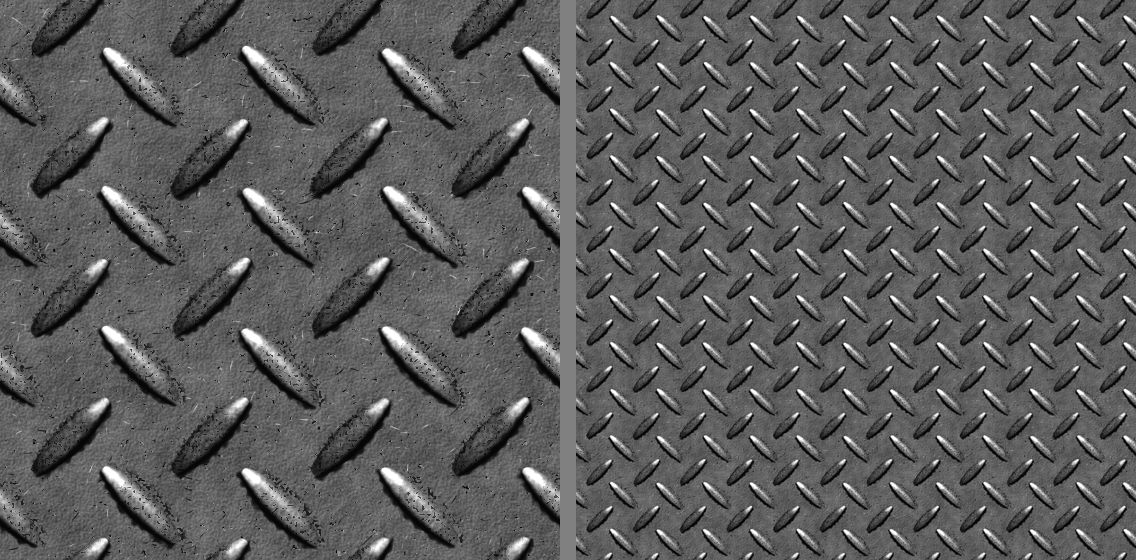
Left, the tile; right, the same tile 3 across and 3 down.
This texture is drawn by a three.js fragment shader. Its source:

```glsl
varying vec2 vUv;

float hash(vec2 p) {
  vec3 q = fract(vec3(p.xyx) * 0.1031);
  q += dot(q, q.yzx + 33.33);
  return fract((q.x + q.y) * q.z);
}

float bell(float x) { return exp(-x * x); }

// Gradient noise that wraps after n lattice cells
float corner(vec2 cell, vec2 offset, float n) {
  float angle = 6.2832 * hash(mod(cell, n) + n);
  return dot(vec2(cos(angle), sin(angle)), offset);
}

float noise(vec2 uv, float n) {
  vec2 p = uv * n, i = floor(p), f = p - i;
  vec2 u = f * f * f * (f * (f * 6.0 - 15.0) + 10.0);
  vec2 e = vec2(1.0, 0.0);
  return mix(mix(corner(i, f, n), corner(i + e, f - e, n), u.x),
             mix(corner(i + e.yx, f - e.yx, n), corner(i + e.xx, f - e.xx, n), u.x), u.y);
}

// Relief lit from the upper left
float emboss(vec2 uv, float n) {
  return noise(uv, n) - noise(uv + vec2(-0.35, 0.35) / n, n);
}

float vesica(vec2 p, float halfLength, float offset) {
  p = abs(p);
  float radius = length(vec2(halfLength, offset));
  return (p.x - halfLength) * offset > p.y * halfLength
    ? length(p - vec2(halfLength, 0.0))
    : length(p + vec2(0.0, offset)) - radius;
}

// Small ragged pits with a lit rim
float pits(vec2 uv) {
  float sum = 0.0;
  for (int k = 0; k < 3; k++) {
    float n = 26.0 + 19.0 * float(k);
    vec2 id = mod(floor(uv * n), n);
    vec2 seed = vec2(hash(id + 3.0 + n), hash(id + 71.0 + n));
    vec2 q = fract(uv * n) - 0.5 - (seed - 0.5) * 0.4;
    q += 0.22 * vec2(noise(uv, 130.0), noise(uv, 170.0));
    q = vec2(q.x + (seed.x - 0.5) * q.y, q.y * (0.8 + 1.6 * seed.y));
    float size = 0.03 + 0.15 * seed.x * seed.y;
    float here = step(0.74, hash(id + 19.0));
    float hole = 1.0 - smoothstep(size * 0.4, size + 0.05, length(q));
    float rim = 1.0 - smoothstep(size * 0.4, size + 0.05, length(q + vec2(-0.08, 0.08)));
    sum += here * (0.2 * rim * (1.0 - hole) - 0.32 * hole);
  }
  return sum;
}

// Short curved scratches, some light and some dark
float scratches(vec2 uv) {
  float sum = 0.0;
  for (int k = 0; k < 5; k++) {
    float n = 7.0 + 3.0 * float(k);
    vec2 id = mod(floor(uv * n), n);
    vec2 seed = vec2(hash(id + 11.0 * n), hash(id + 47.0 + n));
    vec2 q = fract(uv * n) - 0.5 - (seed - 0.5) * 0.3;
    float angle = 0.5 + 2.2 * (seed.x - 0.5), c = cos(angle), s = sin(angle);
    q = vec2(c * q.x + s * q.y, c * q.y - s * q.x);
    q.y += (seed.y - 0.5) * 2.0 * q.x * q.x;
    float line = 1.0 - smoothstep(0.0004, 0.0018, abs(q.y) / n);
    line *= 1.0 - smoothstep(0.08, 0.26, abs(q.x));
    line *= smoothstep(-0.15, 0.15, noise(uv, 70.0)) * step(0.65, hash(id + 5.0 * n));
    sum += line * (seed.y > 0.45 ? 0.26 : -0.22);
  }
  return sum;
}

// One lattice of raised lugs; bright is 1 for those leaning left, 0 for right
float addLugs(float tone, vec2 uv, vec2 centre, float bright) {
  vec2 p = uv * 4.0 - centre;
  vec2 id = mod(floor(p + 0.5), 4.0) + 13.0 * bright;
  float wear = hash(id + 2.0);
  vec2 q = fract(p + 0.5) - 0.5 - 0.02 * (vec2(hash(id + 7.0), hash(id + 31.0)) - 0.5);
  q.x *= 1.0 - 2.0 * bright;
  q = vec2(q.x + q.y, q.y - q.x) * 0.7071;
  float rough = noise(uv, 72.0), fine = noise(uv, 190.0);
  float d = vesica(q, 0.32, 0.95) - 0.052 - 0.004 * wear + 0.006 * rough;
  float s = clamp(q.x / 0.37, -1.0, 1.0);
  float t = q.y / (0.04 + 0.065 * (1.0 - s * s));

  // Shadow below and flaked dirt around the upper rim
  float shade = (1.0 - smoothstep(0.0, 0.03, d + 0.03 * rough)) * (1.0 - smoothstep(-0.7, 0.0, t));
  tone = mix(tone, 0.04, 0.9 * shade);
  float flakes = smoothstep(0.12, 0.24, rough * 0.5 + fine * 0.8 + 0.08 * wear);
  float rim = bell((d - 0.022 * bright + 0.012 * (1.0 - bright)) / 0.03);
  rim *= smoothstep(-0.2, 0.5, t) * (1.0 - 0.7 * smoothstep(0.4, 0.8, s));

  // Domed body, ridge highlight and polished upper tip
  float body = mix(0.31, 0.47, bright) + 0.05 * s + 0.09 * noise(uv, 40.0);
  body += mix(0.05, 0.3, bright) * bell((t - 0.35) / 0.28) * smoothstep(-0.9, 0.2, s);
  body += 0.6 * smoothstep(0.4, 0.8, s + 0.2 * rough) * bell((t - 0.25) / 0.6);
  body -= 0.1 * smoothstep(0.6, 1.0, t);
  body += 0.14 * emboss(uv, 130.0) + 0.16 * fine;
  body *= mix(0.5 + 0.25 * bright, 1.0, smoothstep(-0.95, -0.4, s));
  body = mix(0.025, body, smoothstep(-0.8, -0.3, t + 0.12 * rough));
  body *= 1.0 - 0.65 * smoothstep(0.25, 0.36, fine + 0.35 * rough) * (1.0 - smoothstep(0.3, 0.7, s));
  tone = mix(tone, body, 1.0 - smoothstep(-0.009, 0.007, d));
  return mix(tone, 0.06, 0.85 * flakes * rim);
}

void main() {
  // Gritty rolled plate
  float tone = 0.378 + 0.07 * noise(vUv, 8.0) + 0.07 * noise(vUv, 29.0);
  tone += 0.06 * emboss(vUv, 85.0) + 0.1 * emboss(vUv, 200.0) + 0.09 * noise(vUv, 256.0);
  tone += pits(vUv) + scratches(vUv);

  tone = addLugs(tone, vUv, vec2(0.0, 0.385), 1.0);
  tone = addLugs(tone, vUv, vec2(0.505, 0.88), 0.0);
  gl_FragColor = vec4(vec3(clamp(tone, 0.02, 1.0)), 1.0);
}
```
